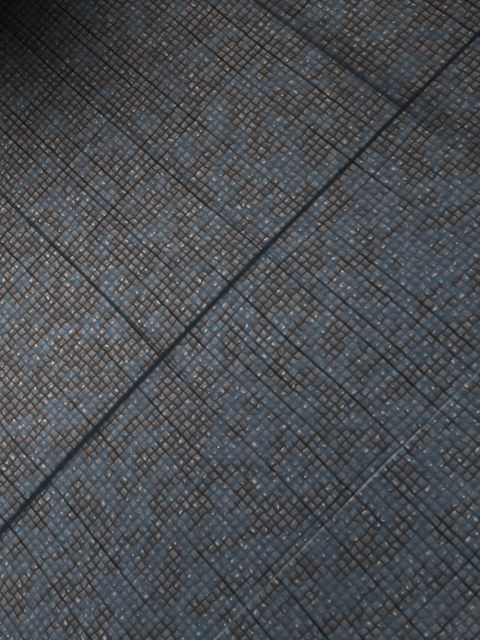
Write a WebGL 1 fragment shader that draws this texture.

```glsl
precision highp float;
// Dark diagonal woven fabric with blue grooves, bright glints, creases and one deep seam.
uniform vec2 u_resolution;

// Geometry, in units of the canvas height
const float PITCH = 0.0119;                   // thread spacing
const vec2 SEAM_ORIGIN = vec2(0.0, 0.167);
const vec2 SEAM_NORMAL = vec2(0.722, -0.692); // points to the lower right
const vec2 WEFT_NORMAL = vec2(0.656, 0.755);  // points to the upper right
const float CONVERGENCE = 0.33;               // perspective spread of the weft
const float WARP_SPREAD = 0.15;
const float WAVINESS = 0.007;

// Colours
const vec3 BROWN_YARN = vec3(0.425, 0.395, 0.380);
const vec3 COOL_YARN = vec3(0.365, 0.365, 0.380);
const vec3 GROOVE_DARK = vec3(0.190, 0.205, 0.215);
const vec3 GROOVE_BLUE = vec3(0.220, 0.325, 0.405);
const vec3 GLINT_WARM = vec3(0.68, 0.66, 0.62);
const vec3 GLINT_BLUE = vec3(0.40, 0.53, 0.62);
const vec3 SEAM_COLOR = vec3(0.100, 0.130, 0.155);
const float GLINT_SHARE = 0.6;

float hash(vec2 p) {
  vec3 h = fract(vec3(p.xyx) * 0.1031);
  h += dot(h, h.yzx + 33.33);
  return fract((h.x + h.y) * h.z);
}

float noise(vec2 p) {
  vec2 i = floor(p), f = fract(p);
  f = f * f * (3.0 - 2.0 * f);
  return mix(mix(hash(i), hash(i + vec2(1, 0)), f.x),
             mix(hash(i + vec2(0, 1)), hash(i + vec2(1, 1)), f.x), f.y);
}

float blob(vec2 p, vec2 center, float radius) {
  vec2 d = (p - center) / radius;
  return exp(-dot(d, d));
}

// Soft line of the given half width around zero
float line(float d, float width, float pixel) {
  return 1.0 - smoothstep(width * 0.2, width + pixel, abs(d));
}

// Fabric coordinates: x across the seam, y along it
vec2 fabricSpace(vec2 p) {
  float u = dot(p - SEAM_ORIGIN, SEAM_NORMAL) + 0.008 * sin(4.2 * p.x);
  float v = dot(p, WEFT_NORMAL);
  return vec2(u * (1.0 - WARP_SPREAD * u), v - CONVERGENCE * u * (v - 0.74));
}

// One layer of woven tiles with grooves and glints
vec3 weave(vec2 q, vec3 yarn, float blueness, float pixel) {
  q += 0.22 * (vec2(noise(q * 1.3), noise(q * 1.3 + 57.0)) - 0.5);
  vec2 id = floor(q), c = fract(q) - 0.5;
  float over = mod(id.x + id.y, 2.0);
  float tone = hash(id + 17.0);

  // Rounded tile, stretched along the yarn lying on top
  vec2 halfSize = mix(vec2(0.49, 0.39), vec2(0.39, 0.48), over);
  vec2 e = abs(c) - halfSize + 0.16;
  float d = length(max(e, 0.0)) + min(max(e.x, e.y), 0.0) - 0.16;
  float tile = 1.0 - smoothstep(-0.12 - pixel * 0.5, 0.06 + pixel * 0.5, d);
  float fibre = noise(q * 5.0) - 0.5;
  float shade = 0.93 + 0.2 * (tone - 0.5) + 0.3 * (c.y - c.x) + 0.2 * fibre - 0.3 * dot(c, c);

  // Blue yarn shows in short stretches of the grooves
  float patches = noise(q * vec2(0.9, 0.45) + 40.0) + 0.16 * blueness;
  vec3 groove = mix(GROOVE_DARK, GROOVE_BLUE, smoothstep(0.42, 0.75, patches));
  vec3 color = mix(groove, yarn * shade, tile);

  // Small shiny spot in many cells
  vec2 offset = vec2(hash(id + 3.1), hash(id + 8.7)) - 0.5;
  float spot = length((c - offset * 0.6) * mix(vec2(1.0, 1.5), vec2(1.5, 1.0), over));
  float size = 0.14 + 0.16 * hash(id + 5.3);
  float glint = (1.0 - smoothstep(size * 0.1, size + pixel, spot))
              * step(hash(id + 61.0), GLINT_SHARE) * (0.25 + 0.75 * hash(id + 29.0));
  float blueGlint = step(hash(id + 71.0), 0.36 + 0.2 * blueness);
  return mix(color, mix(GLINT_WARM, GLINT_BLUE, blueGlint), glint);
}

void main() {
  vec2 p = gl_FragCoord.xy / u_resolution.y;
  float pixel = 1.0 / u_resolution.y;
  vec2 f = fabricSpace(p);
  vec2 wave = vec2(noise(p * 7.0), noise(p * 7.0 + 31.0)) - 0.5;
  vec2 q = (f + wave * WAVINESS) / PITCH;

  // Woven surface, cooler toward the bottom and right
  float blueness = smoothstep(0.3, 1.0, p.x * 0.6 + (1.0 - p.y) * 0.7);
  blueness = clamp(blueness + 0.4 * (noise(p * 5.0 + 9.0) - 0.5), 0.0, 1.0);
  vec3 color = weave(q, mix(BROWN_YARN, COOL_YARN, blueness), blueness, pixel / PITCH);

  // Thin tight threads fading in and out
  vec2 edge = abs(fract(q + 0.5) - 0.5), thread = floor(q + 0.5);
  float weftThread = step(0.8, hash(vec2(thread.y, 4.0))) * noise(vec2(f.x * 7.0, thread.y));
  float warpThread = step(0.88, hash(vec2(thread.x, 9.0))) * noise(vec2(f.y * 7.0, thread.x));
  color *= 1.0 - 0.42 * weftThread * line(edge.y, 0.14, pixel / PITCH);
  color *= 1.0 - 0.3 * warpThread * line(edge.x, 0.12, pixel / PITCH);

  // Creases across the seam, and pale ones beside it
  float fade = 1.0 - smoothstep(-0.02, 0.13, f.x);
  float crease = 0.6 * line(f.y - 0.504, 0.0024, pixel) + 0.7 * line(f.y - 1.041, 0.0035, pixel)
               + 0.4 * line(f.y - 0.733, 0.002, pixel) + 0.3 * line(f.y - 1.005, 0.002, pixel);
  color = mix(color, SEAM_COLOR, crease * fade);
  color *= 1.0 - 0.2 * blob(vec2(f.y, 0.0), vec2(1.06, 0.0), 0.02);
  float pale = line(f.x - 0.345, 0.0018, pixel) + 0.5 * line(f.x - 0.56, 0.0018, pixel);
  color += 0.16 * pale * (0.3 + noise(vec2(f.y * 60.0, 2.0)));

  // Deep seam with a ragged edge, narrowing toward the top
  float width = mix(0.0058, 0.0026, smoothstep(0.2, 0.95, p.y));
  float ragged = width * (0.6 + 0.7 * noise(p * 130.0));
  color *= 1.0 - 0.2 * line(f.x, width * 2.2, pixel);
  color = mix(color, SEAM_COLOR, 0.88 * line(f.x, ragged, pixel));

  // Broad light: glow at the left, dark upper corner, dim right side
  float light = 0.96 + 0.26 * blob(p, vec2(0.06, 0.48), 0.34) + 0.1 * blob(p, vec2(0.4, 0.65), 0.25);
  light -= 0.78 * blob(p, vec2(-0.02, 1.02), 0.24) + 0.18 * blob(p, vec2(0.8, 0.95), 0.35);
  light -= 0.14 * blob(p, vec2(0.6, 0.0), 0.4);
  light += 0.1 * (noise(p * 4.0 + 5.0) - 0.5);
  gl_FragColor = vec4(color * max(light, 0.12), 1.0);
}
```
